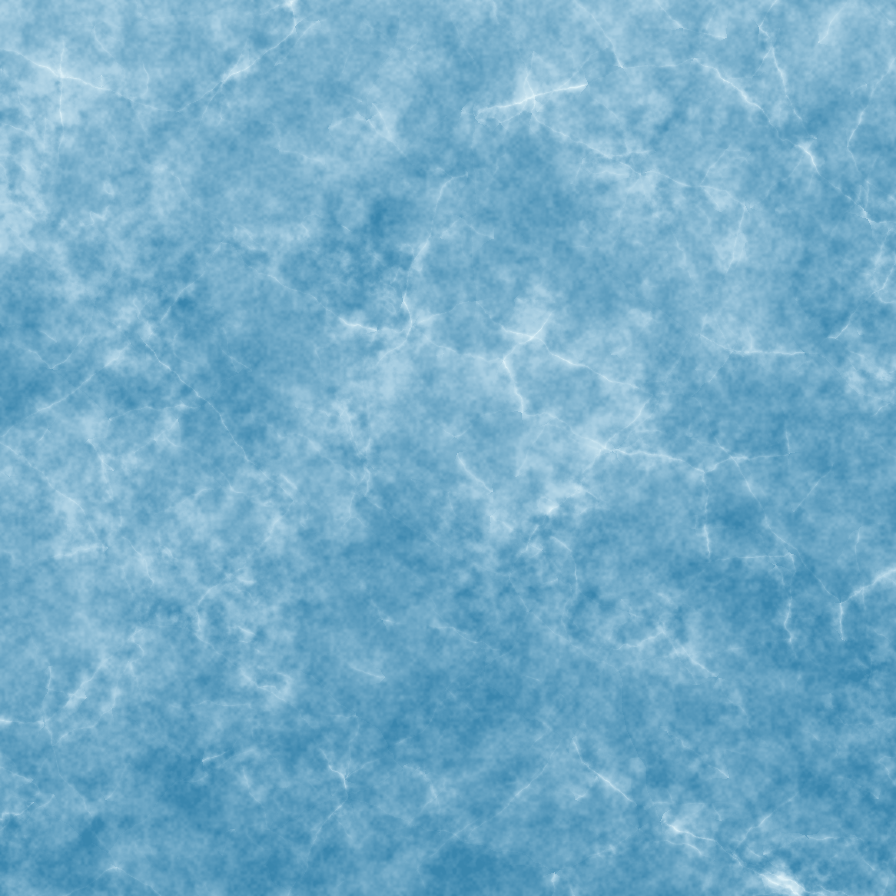
Reproduce this texture procedurally as a three.js fragment shader.

```glsl
varying vec2 vUv;

#define DEEP_ICE vec3(0.31, 0.58, 0.72)
#define PALE_ICE vec3(0.645, 0.80, 0.88)
#define FROST_WHITE vec3(0.86, 0.94, 0.97)
#define PLATE_SCALE 4.0
#define SPLINTER_SCALE 7.0
#define CRACK_ANGLE 0.64
#define CRACK_WIDTH 0.0017
#define HALO_WIDTH 0.011
#define CLOUD_CONTRAST 0.95
#define MOTTLE_CONTRAST 0.75
#define POWDER_CONTRAST 0.55
#define GRAIN_CONTRAST 0.42

float hash(vec2 p) {
  vec3 q = fract(vec3(p.xyx) * 0.1031);
  q += dot(q, q.yzx + 33.33);
  return fract((q.x + q.y) * q.z);
}

vec2 hash2(vec2 p) {
  return vec2(hash(p + 17.0), hash(p + 71.0));
}

mat2 rotation(float a) {
  return mat2(cos(a), sin(a), -sin(a), cos(a));
}

float noise(vec2 p) {
  vec2 i = floor(p), f = fract(p);
  f = f * f * (3.0 - 2.0 * f);
  return mix(mix(hash(i), hash(i + vec2(1.0, 0.0)), f.x),
             mix(hash(i + vec2(0.0, 1.0)), hash(i + 1.0), f.x), f.y);
}

float fbm(vec2 p) {
  float sum = 0.0, gain = 0.516;
  for (int i = 0; i < 5; i++) {
    sum += gain * noise(p);
    p = rotation(0.6) * p * 2.03 + 13.7;
    gain *= 0.5;
  }
  return sum;
}

// Voronoi plates: x = distance to edge, y = random per edge, z = random per plate
vec3 plates(vec2 p) {
  vec2 cell = floor(p), f = fract(p);
  vec2 nearest = vec2(0.0), toNearest = vec2(0.0);
  float best = 9.0;
  for (int j = -1; j <= 1; j++)
    for (int i = -1; i <= 1; i++) {
      vec2 g = vec2(float(i), float(j));
      vec2 r = g + 0.15 + 0.7 * hash2(cell + g) - f;
      float d = dot(r, r);
      if (d < best) { best = d; nearest = g; toNearest = r; }
    }
  float edge = 9.0, edgeId = 0.0;
  for (int j = -2; j <= 2; j++)
    for (int i = -2; i <= 2; i++) {
      vec2 g = nearest + vec2(float(i), float(j));
      vec2 r = g + 0.15 + 0.7 * hash2(cell + g) - f;
      vec2 across = r - toNearest;
      if (dot(across, across) > 0.0001) {
        float d = dot(0.5 * (r + toNearest), normalize(across));
        if (d < edge) {
          edge = d;
          edgeId = hash(2.0 * cell + nearest + g + 5.0);
        }
      }
    }
  return vec3(edge, edgeId, hash(cell + nearest + 41.0));
}

// Thin core with a powdery halo
float crack(float d, float strength, float dust) {
  float halo = 0.32 * dust * exp(-d / HALO_WIDTH);
  return strength * ((0.25 + 0.4 * dust) * exp(-d / CRACK_WIDTH) + halo);
}

void main() {
  vec2 p = vUv + 3.0;

  // Slight bend plus fine jagged wobble of the cracks
  vec2 bend = vec2(fbm(p * 4.0), fbm(p * 4.0 + 31.0)) - 0.5;
  vec2 jag = vec2(fbm(p * 26.0), fbm(p * 26.0 + 57.0)) - 0.5;
  vec2 q = rotation(CRACK_ANGLE) * (p + 0.08 * bend + 0.022 * jag);

  // Clouded body, paler toward the top
  float cloud = fbm(p * 5.5 + 1.5 * bend) - 0.5;
  float mottle = fbm(p * 18.0 + 3.0 * bend) - 0.5;
  float powder = fbm(p * 62.0 + 9.0) - 0.5;
  float tone = mix(0.10, 0.56, vUv.y) + CLOUD_CONTRAST * cloud + MOTTLE_CONTRAST * mottle;

  // Large plates, smaller splinters and faint hairlines
  vec3 plate = plates(q * vec2(0.85, 1.1) * PLATE_SCALE);
  vec3 splinter = plates(q * SPLINTER_SCALE + 19.0);
  vec3 hairline = plates(q * 2.0 * SPLINTER_SCALE + 43.0);
  float patchy = smoothstep(0.32, 0.62, fbm(p * 9.0 + 8.0));
  float dust = clamp(1.0 + 4.0 * powder + 1.5 * mottle, 0.1, 2.0);
  tone += 0.16 * (plate.z - 0.5) + 0.10 * (splinter.z - 0.5);
  float plateStrength = smoothstep(0.0, 0.8, plate.y) * (0.3 + 0.6 * patchy);
  float splinterStrength = 0.75 * smoothstep(0.35, 1.0, splinter.y) * patchy;
  float hairlineStrength = 0.4 * smoothstep(0.5, 1.0, hairline.y) * patchy;
  tone += crack(plate.x / PLATE_SCALE, plateStrength, dust);
  tone += crack(splinter.x / SPLINTER_SCALE, splinterStrength, dust);
  tone += crack(0.5 * hairline.x / SPLINTER_SCALE, hairlineStrength, dust);

  // Wispy threads and powdery frost
  float thread = exp(-50.0 * abs(fbm(q * vec2(8.0, 13.0) + 4.0) - 0.5));
  float frost = smoothstep(0.45, 0.72, fbm(p * 7.0 + 22.0));
  tone += thread * dust * (0.08 + 0.20 * frost);
  tone += (POWDER_CONTRAST + 0.5 * frost) * powder + 0.10 * frost;

  // Fine crystalline grain
  tone += GRAIN_CONTRAST * (0.5 * noise(p * 140.0) + 0.5 * noise(p * 270.0) - 0.5);

  vec3 color = mix(DEEP_ICE, PALE_ICE, clamp(tone, -0.25, 1.0));
  color = mix(color, FROST_WHITE, clamp(0.9 * (tone - 1.0), 0.0, 1.0));
  gl_FragColor = vec4(color, 1.0);
}
```
